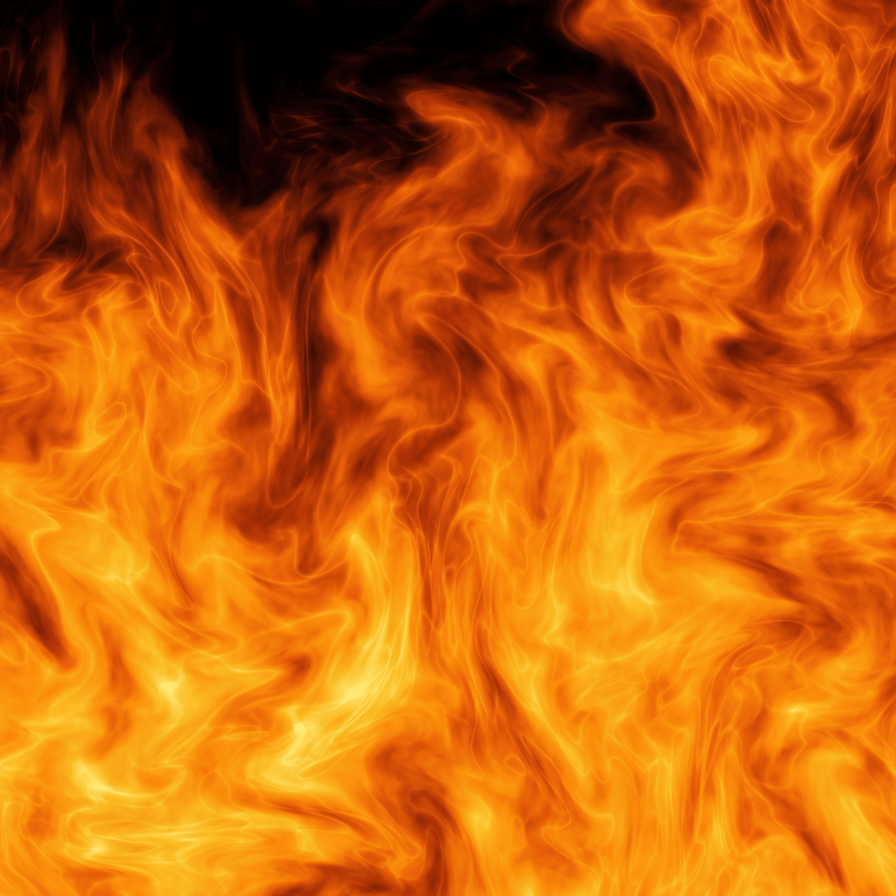
This texture is drawn by a Shadertoy shader. Its source:

```glsl
#define BASE_HEAT 3.2
#define COOLING 2.1
#define SMOKE_DEPTH 2.8
#define CORE_GLOW 0.9
#define BODY_CONTRAST 3.9
#define DETAIL_CONTRAST 3.4
#define GRAIN_CONTRAST 2.9
#define RIM_GAIN 1.5
#define WISP_GAIN 1.1
#define BILLOW_FREQ 8.5
#define BILLOW_AMP 0.6
#define SAMPLES 2

// Colour ramp from smoke to white-hot, one step per unit of heat
const vec3 FLAME[8] = vec3[8](
    vec3(0.01, 0.00, 0.00), vec3(0.13, 0.02, 0.01),
    vec3(0.41, 0.10, 0.02), vec3(0.69, 0.20, 0.02),
    vec3(0.91, 0.37, 0.03), vec3(0.98, 0.55, 0.04),
    vec3(0.98, 0.73, 0.13), vec3(1.00, 0.91, 0.45));

float hash(vec2 p) {
    vec3 h = fract(vec3(p.xyx) * 0.1031);
    h += dot(h, h.yzx + 33.33);
    return fract((h.x + h.y) * h.z);
}

float noise(vec2 p) {
    vec2 i = floor(p), f = fract(p);
    f = f * f * (3.0 - 2.0 * f);
    vec2 e = vec2(1.0, 0.0);
    return mix(mix(hash(i), hash(i + e), f.x),
               mix(hash(i + e.yx), hash(i + e.xx), f.x), f.y);
}

float fbm(vec2 p) {
    float sum = 0.0, amp = 0.5;
    for (int i = 0; i < 4; i++) {
        sum += amp * noise(p);
        p = mat2(0.8, 0.6, -0.6, 0.8) * p * 2.03 + 17.3;
        amp *= 0.5;
    }
    return sum / 0.94;
}

// Cellular noise: distance to the cell edge, id blended across that edge
vec2 cells(vec2 p) {
    vec2 base = floor(p), near = vec2(9.0), ids = vec2(0.0);
    for (int y = -1; y <= 1; y++)
    for (int x = -1; x <= 1; x++) {
        vec2 cell = base + vec2(x, y);
        float id = hash(cell);
        float d = length(cell + vec2(id, hash(cell + 57.0)) - p);
        if (d < near.x) {
            near = vec2(d, near.x);
            ids = vec2(id, ids.x);
        } else if (d < near.y) {
            near.y = d;
            ids.y = id;
        }
    }
    float edge = near.y - near.x;
    return vec2(edge, mix(0.5 * (ids.x + ids.y), ids.x, smoothstep(0.0, 0.14, edge)));
}

// Layered rotated sines fold the plane into rolling sheets
vec2 billow(vec2 p) {
    float freq = BILLOW_FREQ;
    mat2 turn = mat2(0.6, -0.8, 0.8, 0.6);
    mat2 rot = turn;
    for (int i = 0; i < 7; i++) {
        float phase = freq * (p * rot).y + 2.4 * float(i) + 1.0;
        p += BILLOW_AMP * rot[0] * sin(phase) / freq;
        rot *= turn;
        freq *= 1.5;
    }
    return p;
}

// Sheet rims that fade to one side, and thin curling wisps
float filaments(vec2 q) {
    float sum = 0.0, scale = 5.5, gain = 1.0;
    for (int i = 0; i < 4; i++) {
        vec2 offset = vec2(7.1, 3.7) * float(i);
        vec2 p = q * vec2(1.2, 0.85) * scale + offset;
        vec2 sheet = cells(p);
        float rim = exp(-6.0 * sheet.x) * sheet.y * sheet.y;
        float wisp = exp(-24.0 * abs(noise(p * 1.3 + 31.0) - 0.5));
        float patchy = smoothstep(0.3, 0.75, noise(q * 6.0 + offset));
        sum += gain * patchy * (RIM_GAIN * rim + WISP_GAIN * wisp);
        scale *= 1.7;
        gain *= 0.88;
    }
    return sum;
}

float heatAt(vec2 uv) {
    vec2 q = billow(uv);
    vec2 drift = mix(uv, q, 0.6);
    float height = clamp(drift.y, 0.0, 1.2);
    float heat = BASE_HEAT - COOLING * pow(height, 1.6);

    // Dark smoke at the upper left, hot core low down
    float smoke = smoothstep(0.6, 1.0, height) * (1.0 - smoothstep(0.35, 0.85, drift.x));
    vec2 core = drift - vec2(0.33, 0.24);
    heat += CORE_GLOW * exp(-11.0 * dot(core, core)) - SMOKE_DEPTH * smoke;

    // Broad tongues, wisps and fine licks
    heat += BODY_CONTRAST * (fbm(q * vec2(5.4, 3.9) + 4.0) - 0.5);
    heat += DETAIL_CONTRAST * (fbm(q * vec2(16.0, 10.0) + 21.0) - 0.5);
    heat += GRAIN_CONTRAST * (fbm(drift * vec2(32.0, 20.0) + 43.0) - 0.5);
    heat += filaments(q);

    // Soft shoulder keeps the hottest parts from flattening
    return heat - 0.35 * max(heat - 3.8, 0.0);
}

vec3 flameColor(float heat) {
    vec3 color = FLAME[0];
    for (int i = 1; i < 8; i++)
        color = mix(color, FLAME[i], clamp(heat + 2.0 - float(i), 0.0, 1.0));
    return color;
}

void mainImage(out vec4 fragColor, in vec2 fragCoord) {
    vec3 color = vec3(0.0);
    for (int y = 0; y < SAMPLES; y++)
    for (int x = 0; x < SAMPLES; x++) {
        vec2 jitter = (vec2(x, y) + 0.5) / float(SAMPLES) - 0.5;
        color += flameColor(heatAt((fragCoord + jitter) / iResolution.y));
    }
    fragColor = vec4(color / float(SAMPLES * SAMPLES), 1.0);
}
```
